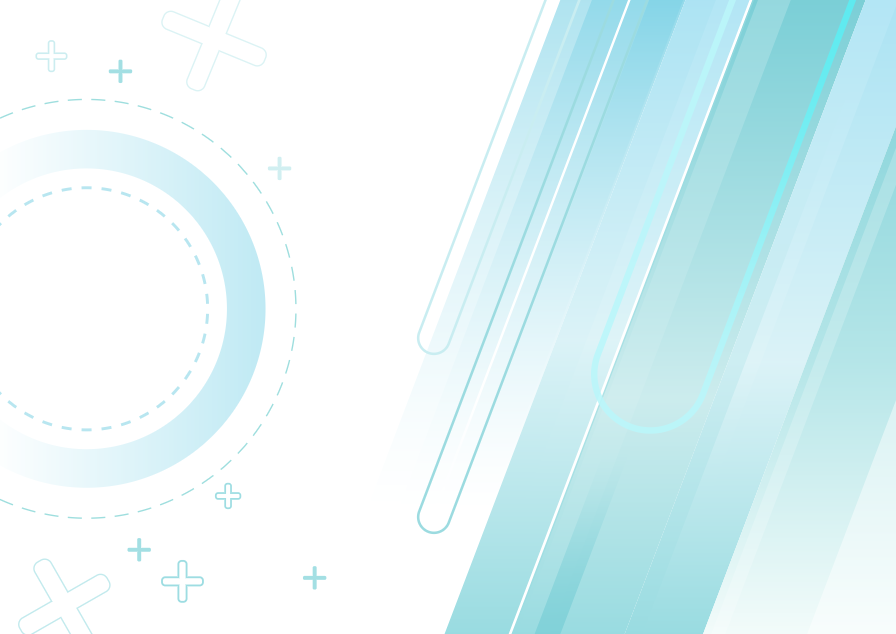
Give the GLSL for this background, as a Shadertoy shader.

```glsl
// Pale teal and blue slanted bands with capsule outlines, a dashed ring and scattered crosses.

#define GRID 542.0                    // canvas height in design units
#define SLANT 0.38                    // horizontal run per unit of depth
#define RING_CENTRE vec2(74.0, 264.0)
#define RING_RADIUS 136.5
#define RING_WIDTH 33.0
#define TEAL vec3(0.60, 0.86, 0.88)
#define DEEP_TEAL vec3(0.48, 0.81, 0.84)
#define SKY vec3(0.54, 0.84, 0.91)
#define PALE_SKY vec3(0.70, 0.90, 0.96)
#define MIST vec3(0.87, 0.955, 0.97)
#define CYAN vec3(0.36, 0.93, 0.95)

float pixelSize;

float cover(float d) { return clamp(0.5 - d / pixelSize, 0.0, 1.0); }

float stroke(float d, float width) { return cover(abs(d) - 0.5 * width); }

float band(float s, float left, float right) {
    return cover(left - s) * cover(s - right);
}

// Vertical gradient through three colours, the middle one at depth "turn"
vec3 ramp(vec3 top, vec3 middle, vec3 bottom, float depth, float turn) {
    vec3 upper = mix(top, middle, clamp(depth / turn, 0.0, 1.0));
    return mix(upper, bottom, clamp((depth - turn) / (GRID - turn), 0.0, 1.0));
}

// Slanted capsule, open upwards
float capsule(vec2 p, vec2 end, float radius) {
    vec2 axis = normalize(vec2(SLANT, -1.0));
    vec2 v = p - end;
    return length(v - axis * max(dot(v, axis), 0.0)) - radius;
}

// Cross made of two round-cornered bars
float crossShape(vec2 p, float reach, float arm, float angle) {
    float c = cos(angle), n = sin(angle);
    p = abs(vec2(c * p.x + n * p.y, c * p.y - n * p.x));
    if (p.y > p.x) p = p.yx;
    float corner = arm * 0.8;
    vec2 q = p - vec2(reach, arm) + corner;
    return length(max(q, 0.0)) + min(max(q.x, q.y), 0.0) - corner;
}

float dashes(vec2 v, float radius, float width, float count, float fill) {
    float r = length(v);
    float cell = abs(fract(atan(v.y, v.x) / 6.2831853 * count) - 0.5);
    float along = (cell - 0.5 * fill) * 6.2831853 * r / count;
    return stroke(r - radius, width) * cover(along);
}

vec3 slantedBands(vec3 col, float s, float y) {
    // Soft blue fan fading downwards
    float fade = pow(clamp(1.0 - y / 440.0, 0.0, 1.0), 1.4);
    float steps = 0.68 + 0.24 * cover(506.0 - s) + 0.12 * band(s, 555.0, 584.0);
    col = mix(col, SKY, band(s, 479.0, 586.0) * fade * steps);

    // Pale blue band, teal at its foot
    vec3 tone = ramp(PALE_SKY, MIST, TEAL, y, 290.0);
    tone = mix(tone, SKY, 0.15 * cover(s - 612.0) * fade);
    col = mix(col, tone, band(s, 586.0, 642.0));

    // Main teal band with inner stripes
    tone = ramp(DEEP_TEAL, vec3(0.80, 0.925, 0.93), TEAL, y, 340.0);
    tone = mix(tone, vec3(1.0), 0.20 * band(s, 648.0, 676.0) * (1.0 - y / GRID));
    tone = mix(tone, DEEP_TEAL, 0.8 * band(s, 663.0, 685.0) * smoothstep(380.0, 560.0, y));
    col = mix(col, tone, band(s, 642.0, 740.0));

    // Blue band
    tone = ramp(PALE_SKY, MIST, TEAL, y, 310.0);
    tone = mix(tone, SKY, 0.18 * cover(768.0 - s) * fade);
    tone = mix(tone, TEAL, 0.25 * cover(s - 755.0) * smoothstep(60.0, 340.0, y));
    col = mix(col, tone, band(s, 740.0, 807.0));

    // Right teal band and its whiter edge
    tone = ramp(DEEP_TEAL, vec3(0.71, 0.90, 0.91), vec3(0.95, 0.985, 0.98), y, 310.0);
    tone = mix(tone, vec3(1.0), 0.20 * band(s, 814.0, 826.0));
    tone = mix(tone, vec3(1.0), 0.45 * cover(896.0 - s));
    return mix(col, tone, cover(807.0 - s));
}

vec3 slantedLines(vec3 col, vec2 p, float s) {
    // Fine white dividers
    col = mix(col, vec3(1.0), stroke(s - 538.0, 2.2) * smoothstep(450.0, 330.0, p.y));
    col = mix(col, TEAL, 0.6 * stroke(s - 644.0, 1.2));
    col = mix(col, vec3(1.0), stroke(s - 642.0, 2.4));

    // Two thin capsules and one glowing capsule
    col = mix(col, vec3(0.79, 0.93, 0.945), stroke(capsule(p, vec2(371.0, 289.0), 13.5), 2.2));
    col = mix(col, vec3(0.61, 0.86, 0.88), stroke(capsule(p, vec2(371.0, 442.0), 13.5), 2.2));
    float d = capsule(p, vec2(556.0, 320.0), 48.0);
    float bright = smoothstep(650.0, 725.0, s) * (1.0 - smoothstep(0.0, 360.0, p.y));
    return mix(col, mix(vec3(0.73, 0.965, 0.98), CYAN, bright), 0.9 * stroke(d, 5.5));
}

vec3 ringAndDashes(vec3 col, vec2 v) {
    vec3 tone = mix(vec3(1.0), vec3(0.75, 0.915, 0.955), clamp((v.x + 84.0) / 237.0, 0.0, 1.0));
    col = mix(col, tone, stroke(length(v) - RING_RADIUS, RING_WIDTH));
    col = mix(col, vec3(0.72, 0.90, 0.94), dashes(v, 103.5, 2.5, 38.0, 0.5));
    return mix(col, vec3(0.62, 0.87, 0.87), dashes(v, 179.0, 1.2, 56.0, 0.6));
}

vec3 crosses(vec3 col, vec2 p) {
    // Position, reach, arm half-width; then angle, outline width (0 = solid), strength
    vec4 place[9] = vec4[9](vec4(103, 61, 10, 1.7), vec4(239, 144, 10, 1.7), vec4(119, 470, 10, 1.7),
        vec4(269, 494, 10, 1.7), vec4(44, 48, 13, 2.5), vec4(195, 424, 10.5, 2.5),
        vec4(156, 497, 17.5, 3.5), vec4(183, 33, 47, 8), vec4(55, 517, 43, 8));
    vec3 style[9] = vec3[9](vec3(0, 0, 0.9), vec3(0, 0, 0.45), vec3(0, 0, 0.9),
        vec3(0, 0, 0.9), vec3(0, 1.4, 0.5), vec3(0, 1.5, 0.95),
        vec3(0, 1.6, 0.95), vec3(0.39, 1.2, 0.35), vec3(-0.52, 1.2, 0.6));
    for (int i = 0; i < 9; i++) {
        float d = crossShape(p - place[i].xy, place[i].z, place[i].w, style[i].x);
        float mask = style[i].y > 0.0 ? stroke(d, style[i].y) : cover(d);
        col = mix(col, TEAL, mask * style[i].z);
    }
    return col;
}

void mainImage(out vec4 fragColor, in vec2 fragCoord) {
    pixelSize = GRID / iResolution.y;
    vec2 p = vec2(fragCoord.x, iResolution.y - fragCoord.y) * pixelSize;  // depth grows downwards
    float s = p.x + SLANT * p.y;  // constant along each slanted edge
    vec3 col = slantedBands(vec3(1.0), s, p.y);
    col = slantedLines(col, p, s);
    col = ringAndDashes(col, p - RING_CENTRE);
    fragColor = vec4(crosses(col, p), 1.0);
}
```
